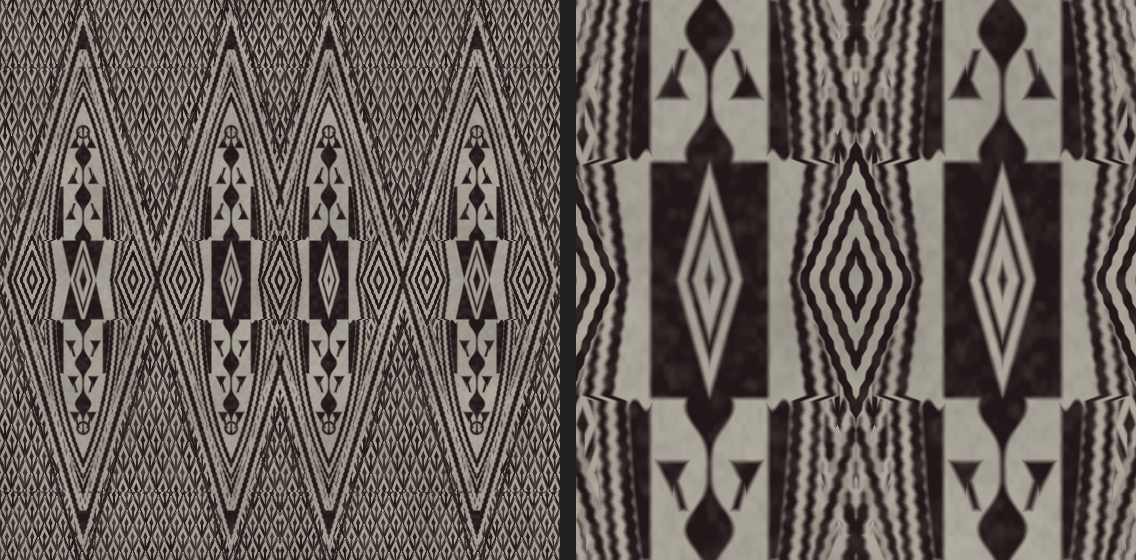
Left: the whole. Right: its middle third, enlarged.
Give the GLSL for this pattern, as a Shadertoy shader.

```glsl
// Mirrored woven cloth: four tall leaf motifs in nested lozenges over a hooked diamond weave.

float hash(vec2 p) {
    return fract(sin(dot(p, vec2(127.1, 311.7))) * 43758.55);
}

float noise(vec2 p) {
    vec2 i = floor(p), f = fract(p);
    f = f * f * (3.0 - 2.0 * f);
    return mix(mix(hash(i), hash(i + vec2(1, 0)), f.x),
               mix(hash(i + vec2(0, 1)), hash(i + 1.0), f.x), f.y);
}

// Soft coverage of a signed distance
float fill(float d) { return smoothstep(1.7, -1.7, d); }

float stroke(float d, float halfWidth) { return fill(abs(d) - halfWidth); }

// Staggered diamonds with a hooked dark core
float weave(vec2 p) {
    p.x += 2.0 * noise(p / 23.0);
    vec2 g = vec2(p.x / 18.0 + p.y / 44.0, p.x / 18.0 - p.y / 44.0);
    vec2 f = fract(g) - 0.5;
    float m = max(abs(f.x), abs(f.y));
    float side = abs(f.x + f.y), rise = f.x - f.y;
    float outline = smoothstep(0.33, 0.44, m) * smoothstep(-0.95, -0.55, rise);
    float core = smoothstep(0.23, 0.11, m);
    float stem = smoothstep(0.20, 0.08, side) * smoothstep(0.0, 0.15, rise);
    return max(outline, max(core, stem)) * (0.75 + 0.25 * hash(floor(g)));
}

// Dark figures inside a leaf; u is the distance from its axis, b from its waist
float leafFigures(float u, float b, float leafHalf, bool starWaist) {
    // Corner blocks and the chain of hourglasses on the axis
    float ink = fill(max(max(27.0 - u, b - 128.0), 57.0 - b - 2.5 * sin(u * 0.6)));
    float bead = 0.5 + 0.5 * cos((b - 114.0) * 0.112);
    float chain = 1.0 + 10.0 * bead * bead;
    ink = max(ink, fill(max(u - min(chain, leafHalf * 0.55), b - 212.0)));
    ink = max(ink, stroke(length(vec2(u, b - 203.0)) - 8.0, 1.5));

    // Hanging triangles with stems
    for (int i = 0; i < 3; i++) {
        float k = float(i);
        vec2 p = vec2(u - 17.0 + 3.0 * k, b - 88.0 - 49.0 * k);
        float triangle = max(abs(p.x) + 0.5 * p.y - 4.5, -p.y - 5.0);
        float stem = max(abs(p.x + 0.3 * p.y) - 1.5, abs(p.y - 8.0) - 9.0);
        ink = max(ink, fill(min(triangle, stem)));
    }

    // Waist panel holding a nested lozenge
    float panelHalf = starWaist ? 17.0 + 0.22 * b : 27.0;
    float panel = fill(u - panelHalf);
    float eye = starWaist ? u + 0.29 * b - 18.0 : u + 0.28 * b - 15.0;
    float rings = max(stroke(eye + 6.0, 1.3), fill(eye + 13.0));
    panel = mix(panel, rings, fill(eye));
    return mix(ink, panel, fill(b - 54.0));
}

void mainImage(out vec4 fragColor, in vec2 fragCoord) {
    // The canvas spans 768 units, folded about both middle axes
    vec2 p = fragCoord / iResolution.xy * 768.0;
    vec2 q = abs(p - 384.0);
    float a = q.x, b = q.y;
    float jag = 2.4 * abs(fract(b / 7.0) - 0.5) - 0.6;

    // Ground, offset beyond the seams
    float ink = weave(b > 291.0 ? q * vec2(1.04, 1.15) + vec2(5, 13) : q);

    // Nested lozenges around the nearest leaf
    bool outer = a > 168.5;
    float u = abs(a - (outer ? 270.0 : 67.0));
    float d = u + 0.295 * b + jag;
    float across = a + 67.0 + 0.295 * b + jag;
    ink *= 1.0 - max(stroke(d - 101.5, 8.0), stroke(across - 101.5, 6.0));
    ink = max(ink, max(stroke(d - 101.5, 3.2), stroke(across - 101.5, 2.8)));
    ink *= 1.0 - 0.8 * stroke(d - 86.0, 6.0);
    ink = max(ink, max(stroke(d - 86.0, 2.2), stroke(d - 118.0, 2.0)));
    ink = max(ink, fill(max(u - 0.2 * (348.0 - b), abs(b - 332.0) - 16.0)));

    // Leaf with a pinched waist and a double border
    float leafHalf = 38.0 * (1.0 - pow(b / 245.0, 2.6));
    float edge = u - mix(leafHalf, 36.0 + 0.14 * b, fill(b - 54.0));
    float border = max(stroke(edge - 3.0 + jag, 2.6), stroke(edge - 12.0 + jag, 1.9));
    ink = mix(ink, border, fill(edge - 16.0));
    ink = mix(ink, leafFigures(u, b, leafHalf, outer), fill(edge));

    // Concentric lozenges along the middle row
    float nearest = min(a, min(abs(abs(a - 168.5) - 33.0), abs(a - 340.0)));
    float r = nearest + 0.4 * b + 0.7 * jag;
    float rings = smoothstep(0.35, 0.75, 0.5 + 0.5 * cos((r - 24.0) * 0.698));
    ink = mix(ink, rings, fill(r - 27.0));

    // Stitched seams
    float stitch = step(95.0, a) * smoothstep(0.3, 0.5, abs(fract(a / 13.0) - 0.5) + 0.15);
    ink = max(ink, stitch * stroke(b - 291.0, 0.8));

    // Uneven dye and thread grain
    float wear = noise(p / 6.0), grain = noise(p / vec2(2.5, 4.0));
    ink = clamp(ink * (0.86 + 0.2 * wear) + 0.1 * (grain - 0.4), 0.0, 1.0);
    vec3 linen = vec3(0.67, 0.65, 0.605) * (0.91 + 0.11 * noise(p / 45.0) + 0.05 * (wear - 0.5));
    fragColor = vec4(mix(linen, vec3(0.13, 0.09, 0.095), ink), 1.0);
}
```
